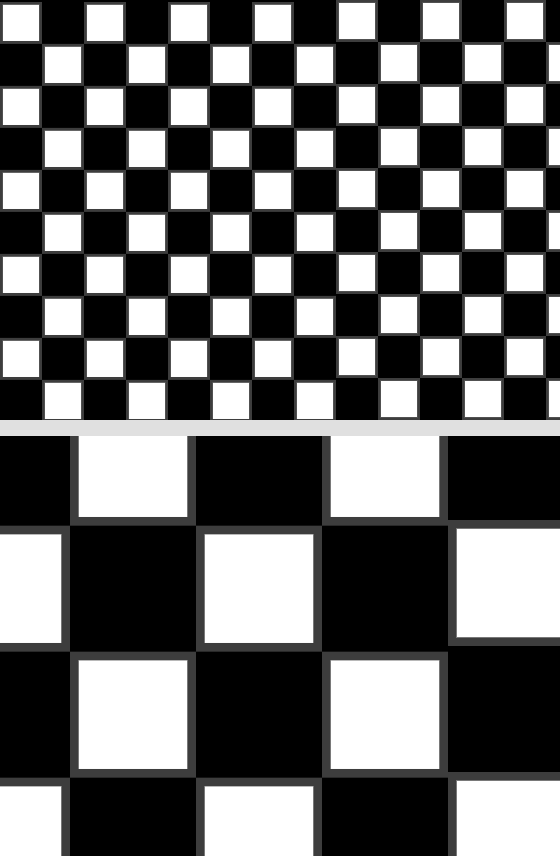
Top: the whole. Bottom: its middle third, enlarged.
Reproduce this pattern procedurally as a Shadertoy shader.

```glsl
const float ROWS = 10.0;           // cells down the canvas height
const float FRAME_WIDTH = 0.069;   // tile border, in cells
const float BLOCK_COLUMNS = 8.0;   // columns in the lowered left block
const float BLOCK_DROP = 0.045;    // how far that block sits down, in cells
const vec3 GROUND_COLOR = vec3(0.0);
const vec3 FRAME_COLOR = vec3(0.24);
const vec3 TILE_COLOR = vec3(1.0);

// Distance to the nearest cell edge: positive in light cells, negative in dark
float checkerDistance(vec2 p) {
    vec2 cell = floor(p);
    vec2 toEdge = 0.5 - abs(fract(p) - 0.5);
    float parity = mod(cell.x + cell.y, 2.0);
    return min(toEdge.x, toEdge.y) * (1.0 - 2.0 * parity);
}

// Antialiased coverage of the region where d is positive
float coverage(float d, float pixel) {
    return clamp(d / pixel + 0.5, 0.0, 1.0);
}

void mainImage(out vec4 fragColor, in vec2 fragCoord) {
    // Cell coordinates, measured from the top left
    float pixel = ROWS / iResolution.y;
    vec2 p = vec2(fragCoord.x, iResolution.y - fragCoord.y) * pixel;

    // Step between the two blocks of columns
    p.y -= BLOCK_DROP * (1.0 - step(BLOCK_COLUMNS, p.x));

    // Framed light tiles over the ground, starting at the first row
    float d = checkerDistance(p);
    float tile = coverage(d, pixel) * step(0.0, p.y);
    float inner = coverage(d - FRAME_WIDTH, pixel);
    vec3 color = mix(GROUND_COLOR, mix(FRAME_COLOR, TILE_COLOR, inner), tile);

    fragColor = vec4(color, 1.0);
}
```
